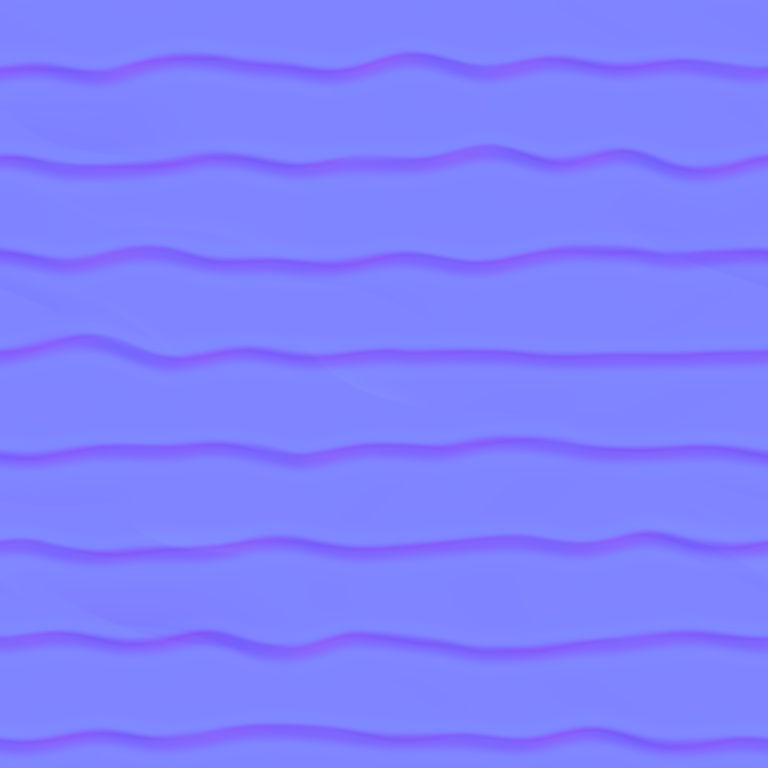
Give the GLSL for this texture map, as a Shadertoy shader.

```glsl
// Tangent-space normal map of eight wavy horizontal plank seams with faint slanted folds.
// Each seam is a periodic sum of harmonics, drawn as two crossing strands of downward tilt;
// hashed soft folds bend the surface between them, and the tilt is packed into colour.

const float TAU = 6.2831853;

float hash(vec2 p) {
    vec3 q = fract(p.xyx * vec3(0.1031, 0.1030, 0.0973));
    q += dot(q, q.yzx + 33.33);
    return fract((q.x + q.y) * q.z);
}

// Tiling wave along x: returns height and slope
vec2 wave(float x, float seed) {
    vec2 sum = vec2(0.0);
    for (int i = 1; i <= 6; i++) {
        float k = float(i);
        float amp = 0.0065 * (0.35 + 0.65 * hash(vec2(k, seed))) / (1.0 + 0.09 * k);
        float phase = TAU * (k * x + hash(vec2(seed + 3.7, k + 11.0)));
        sum += amp * vec2(sin(phase), TAU * k * cos(phase));
    }
    return sum;
}

// Downward tilt across a seam; d is the height above its centre line
float seamTilt(float d, float core) {
    float band = (1.0 - smoothstep(0.001, 0.011, d)) * smoothstep(-0.021, -0.003, d);
    float crease = exp(-pow((d - core) / 0.0032, 2.0));
    float upperLip = exp(-pow((d - 0.017) / 0.009, 2.0));
    float lowerLip = exp(-pow((d + 0.026) / 0.010, 2.0));
    return 0.23 * band + 0.085 * crease - 0.035 * upperLip - 0.020 * lowerLip;
}

vec2 seams(vec2 uv) {
    float row = round(uv.y * 8.0 - 0.3125);
    float seed = mod(row, 8.0) + 1.0;
    vec2 main = wave(uv.x, seed);
    vec2 stray = wave(uv.x, seed + 20.0) * 0.55;
    float d = uv.y - (row + 0.3125) / 8.0 - main.x;

    // One strand tapers into the other along the seam
    float change = wave(uv.x, seed + 40.0).x;
    float share = 0.8 * smoothstep(-0.002, 0.013, change);
    float core = 0.002 + 0.35 * wave(uv.x, seed + 60.0).x;
    float tiltA = seamTilt(d, core) * (1.0 - share);
    float tiltB = seamTilt(d - stray.x, core) * share;
    return tiltA * vec2(main.y, -1.0) + tiltB * vec2(main.y + stray.y, -1.0);
}

// Slanted strokes with one crisp edge and one long fade
vec2 folds(vec2 uv) {
    vec2 tilt = vec2(0.0);
    for (int i = 0; i < 22; i++) {
        float id = float(i);
        vec2 center = vec2(hash(vec2(id, 71.0)), 0.12 + 0.74 * fract(id * 0.618 + 0.2));
        vec2 p = uv - center;
        p.x = fract(p.x + 0.5) - 0.5;
        float angle = -0.12 - 0.45 * hash(vec2(id, 83.0));
        vec2 along = vec2(cos(angle), sin(angle));
        vec2 across = vec2(-along.y, along.x);
        float u = dot(p, along) / (0.11 + 0.10 * hash(vec2(id, 97.0)));
        float bend = 0.016 * sin(2.6 * u + TAU * hash(vec2(id, 101.0)));
        float v = dot(p, across) - bend;
        float taper = smoothstep(-1.0, -0.1, u) * (1.0 - smoothstep(0.2, 1.0, u));
        float edge = smoothstep(-0.0015, 0.0025, v);
        float fade = exp(-max(v, 0.0) / (0.014 + 0.022 * hash(vec2(id, 113.0))));
        float strength = mix(-0.055, 0.065, hash(vec2(id, 127.0)));
        tilt += across * strength * taper * edge * fade;
    }
    return tilt;
}

void mainImage(out vec4 fragColor, in vec2 fragCoord) {
    vec2 uv = fragCoord / iResolution.xy;

    // Slight upward lean of the flat boards
    vec2 tilt = vec2(0.0, 0.034) + seams(uv) + folds(uv);
    tilt.y += 0.4 * wave(uv.x + 0.3 * sin(TAU * uv.y), 90.0).x;

    vec3 normal = vec3(tilt, sqrt(max(0.0, 1.0 - dot(tilt, tilt))));
    fragColor = vec4(0.5 + 0.5 * normal, 1.0);
}
```
